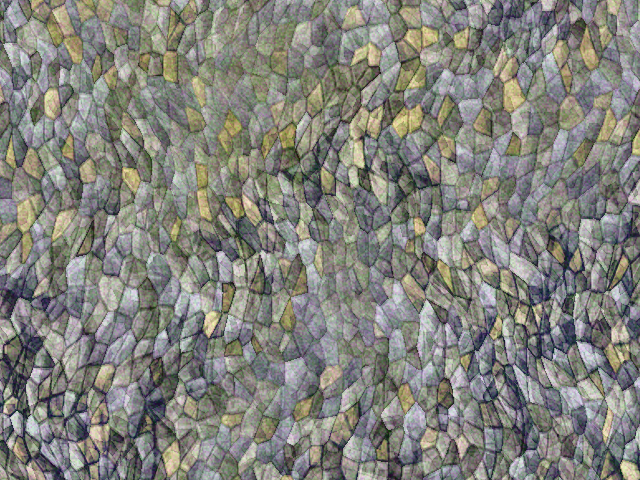
This texture is drawn by a WebGL 1 fragment shader. Its source:

```glsl
precision highp float;
// Crumpled wall of narrow, upright stone shards in grey, mauve, sage and ochre.
// Three sizes of stretched cellular noise give shards, chips and long cracks;
// layered sines bend them and vary the contrast, and a fine colour grain covers all.

uniform vec2 u_resolution;

vec3 hash3(vec2 p) {
  vec3 q = fract(p.xyx * vec3(0.1031, 0.1030, 0.0973));
  q += dot(q, q.yxz + 33.33);
  return fract((q.xxy + q.yzz) * q.zyx);
}

// Cellular noise: returns the distance to the border, the cell id
// and the position relative to the cell centre.
float shards(vec2 p, out vec2 id, out vec2 local) {
  vec2 home = floor(p);
  float nearest = 9.0;
  for (int j = -1; j <= 1; j++) {
    for (int i = -1; i <= 1; i++) {
      vec2 cell = home + vec2(float(i), float(j));
      vec2 d = cell + hash3(cell).xy - p;
      if (dot(d, d) < nearest) {
        nearest = dot(d, d);
        id = cell;
        local = -d;
      }
    }
  }
  float border = 9.0;
  for (int j = -2; j <= 2; j++) {
    for (int i = -2; i <= 2; i++) {
      vec2 cell = id + vec2(float(i), float(j));
      vec2 d = cell + hash3(cell).xy - p;
      vec2 across = d + local;
      if (dot(across, across) > 0.0001) {
        border = min(border, dot(0.5 * (d - local), normalize(across)));
      }
    }
  }
  return border;
}

// Smoothly blended random colour for the grain.
vec3 grain(vec2 p) {
  vec2 c = floor(p);
  vec2 f = smoothstep(0.0, 1.0, p - c);
  vec3 low = mix(hash3(c), hash3(c + vec2(1.0, 0.0)), f.x);
  vec3 high = mix(hash3(c + vec2(0.0, 1.0)), hash3(c + 1.0), f.x);
  return mix(low, high, f.y) - 0.5;
}

// Broad irregular patches, about -1 to 1.
float patches(vec2 p) {
  return 0.5 * sin(5.1 * p.x + 2.3 * sin(4.3 * p.y + 1.0))
       + 0.5 * sin(8.7 * p.y - 3.1 * p.x + 2.0 * sin(6.9 * p.x));
}

// Sharp fold through a cell in a random direction, -1 or 1 on its sides.
float fold(vec2 local, vec3 rnd) {
  float a = 6.2832 * rnd.z;
  return smoothstep(-0.07, 0.07, dot(local, vec2(cos(a), sin(a))) + 0.3 * (rnd.y - 0.5)) * 2.0 - 1.0;
}

void main() {
  vec2 uv = gl_FragCoord.xy / u_resolution.y;

  // Bend the upright grain so that shards lean to both sides.
  vec2 p = uv;
  p.x += 0.028 * sin(7.0 * uv.y + 4.0 * uv.x) + 0.010 * sin(21.0 * uv.y - 9.0 * uv.x);
  p.y += 0.018 * sin(11.0 * uv.x + 3.0 * uv.y);

  vec2 id, local, chipId, chipLocal, crackId, crackLocal;
  float border = shards(p * vec2(35.0, 20.0), id, local);
  float chipBorder = shards((p + 0.15 * p.yx) * vec2(55.0, 40.0) + 70.0, chipId, chipLocal);
  float crackBorder = shards((p - vec2(0.10 * p.y, 0.0)) * vec2(16.0, 6.0) + 150.0, crackId, crackLocal);
  vec3 rnd = hash3(id + 17.0);
  vec3 chip = hash3(chipId + 41.0);
  vec3 crack = hash3(crackId + 93.0);

  // A calm olive area in the upper middle, rougher ground around it.
  vec2 away = (uv - vec2(0.52, 0.80)) * vec2(2.6, 3.0);
  float calm = exp(-dot(away, away));
  float rough = clamp(0.95 + 0.35 * patches(uv) - 0.45 * calm, 0.5, 1.3);

  // Brightness: flat shard tones, folded facets and light from the upper left.
  float tone = 0.34 * (rnd.x - 0.5) + 0.20 * (chip.x - 0.5);
  tone += 0.06 * fold(local, rnd) + 0.035 * fold(chipLocal, chip);
  tone += 0.11 * dot(local, vec2(-0.8, 0.6));
  tone = 0.555 + rough * tone;

  // Thin dark seams, deep in places, with lit rims beside them.
  float seam = 1.0 - smoothstep(0.01, 0.13, border);
  float rim = smoothstep(0.06, 0.13, border) * (1.0 - smoothstep(0.13, 0.24, border));
  float chipSeam = 1.0 - smoothstep(0.0, 0.14, chipBorder);
  float gap = 1.0 - smoothstep(0.03, 0.11, crackBorder);
  gap *= smoothstep(0.25, 0.7, crack.x) * smoothstep(0.65, 1.1, rough);
  tone += rough * (0.07 * rim * step(local.x, 0.0) - 0.20 * seam * (0.35 + rnd.y) - 0.07 * chipSeam);
  tone -= 0.22 * gap;
  tone = clamp(tone, 0.16, 0.80);

  // Tints: cool slate, sage and mauve stones, with scattered ochre ones.
  float warmth = patches(uv.yx * 1.3 + 2.0);
  vec3 tint = mix(vec3(0.00, 0.01, 0.05), vec3(0.01, 0.01, -0.03), smoothstep(0.2, 0.8, rnd.z));
  tint += (chip.y - 0.5) * vec3(0.03, -0.03, 0.04);
  tint += calm * vec3(0.01, 0.015, -0.05);
  float ochre = smoothstep(0.78, 0.92, rnd.y + 0.14 * warmth + 0.06 * calm);
  tint += ochre * vec3(0.08, 0.025, -0.12) * smoothstep(0.25, 0.6, tone);
  float shadow = (1.0 - smoothstep(0.2, 0.42, tone)) * smoothstep(0.7, 1.2, rough);
  tint += shadow * vec3(-0.03, -0.02, 0.06);

  // Grain: shared speckle plus a green against mauve flicker.
  vec3 speck = grain(uv * 290.0);
  vec3 color = tone + tint + 0.15 * speck.x + 0.16 * speck.y * vec3(-0.6, 0.8, -0.7);
  color += 0.06 * speck.z * vec3(1.0, 0.0, -1.0);
  color += 0.018 * sin(760.0 * uv.x + 690.0 * uv.y) * vec3(-1.0, 1.0, -1.0);
  gl_FragColor = vec4(clamp(color, 0.0, 1.0), 1.0);
}
```
